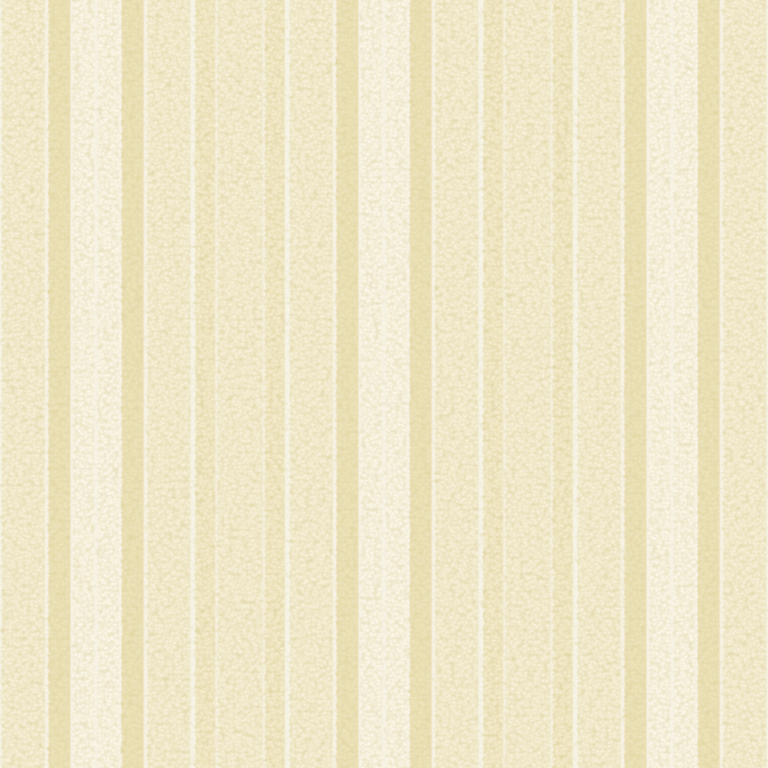
Give the GLSL for this pattern, as a WebGL 2 fragment shader.

```glsl
#version 300 es
precision highp float;
// Mirrored cream and straw wallpaper stripes with a fine woven grain.

uniform vec2 u_resolution;
out vec4 fragColor;

const float PERIOD = 0.375;        // stripe group width
const float PALE_CENTRE = 0.125;   // middle of the first pale band

const vec3 BEIGE = vec3(0.937, 0.903, 0.778);
const vec3 PALE  = vec3(0.953, 0.929, 0.840);
const vec3 STRAW = vec3(0.911, 0.869, 0.695);
const vec3 SAND  = vec3(0.927, 0.888, 0.740);
const vec3 THREAD = vec3(0.966, 0.953, 0.905);

vec2 hash22(vec2 p) {
    vec3 q = fract(p.xyx * vec3(0.1031, 0.1030, 0.0973));
    q += dot(q, q.yzx + 33.33);
    return fract((q.xx + q.yz) * q.zy);
}

// Distance to the nearest jittered cell point
float cellular(vec2 p) {
    vec2 cell = floor(p);
    float nearest = 8.0;
    for (int y = -1; y <= 1; y++) {
        for (int x = -1; x <= 1; x++) {
            vec2 id = cell + vec2(x, y);
            vec2 offset = id + hash22(id) - p;
            nearest = min(nearest, dot(offset, offset));
        }
    }
    return sqrt(nearest);
}

// Soft-edged interval from a to b
float band(float x, float a, float b, float soft) {
    return smoothstep(a - soft, a + soft, x) * (1.0 - smoothstep(b - soft, b + soft, x));
}

// Thin soft thread centred at c
float thread(float x, float c, float halfWidth, float soft) {
    return 1.0 - smoothstep(max(halfWidth - soft, 0.0), halfWidth + soft, abs(x - c));
}

// Signed woven grain: flecks, short crosswise squiggles and a faint weave
float wovenGrain(vec2 p) {
    float flecks = cellular(p * 190.0) - 0.47;
    float squiggles = cellular(p * vec2(100.0, 190.0) + 37.0) - 0.47;
    float weave = sin(p.x * 820.0 + 2.0 * sin(p.y * 310.0))
                * sin(p.y * 910.0 + 2.0 * sin(p.x * 270.0));
    return 0.7 * flecks + 0.55 * squiggles + 0.10 * weave;
}

void main() {
    vec2 uv = gl_FragCoord.xy / u_resolution;
    float soft = max(0.0018, 0.8 / u_resolution.x);
    float grain = wovenGrain(uv);

    // Distance from the nearest pale centre, folded so each group mirrors
    float x = uv.x - PALE_CENTRE + 0.0015 * grain;
    float d = abs(fract(x / PERIOD + 0.5) - 0.5) * PERIOD;

    // Broad stripes
    float pale = band(d, -1.0, 0.0330, soft);
    float straw = band(d, 0.0330, 0.0628, soft);
    float sand = band(d, 0.1290, 0.1555, soft);
    vec3 color = mix(BEIGE, PALE, pale);
    color = mix(color, STRAW, straw);
    color = mix(color, SAND, sand);

    // Grain is quieter on straw and yellows as it darkens
    float grainAmount = mix(0.100, 0.060, straw);
    color -= grain * grainAmount * vec3(0.75, 0.85, 1.60);

    // Light threads between stripes, broken slightly by the grain
    float lines = 0.85 * thread(d, 0.0, 0.0022, soft);
    lines = max(lines, 0.75 * thread(d, 0.0316, 0.0018, soft));
    lines = max(lines, 0.90 * thread(d, 0.0644, 0.0024, soft));
    lines = max(lines, thread(d, 0.1260, 0.0030, soft));
    lines = max(lines, 0.65 * thread(d, 0.1567, 0.0018, soft));
    color = mix(color, THREAD, lines * clamp(0.9 - 0.8 * grain, 0.0, 1.0));

    fragColor = vec4(clamp(color, 0.0, 1.0), 1.0);
}
```
